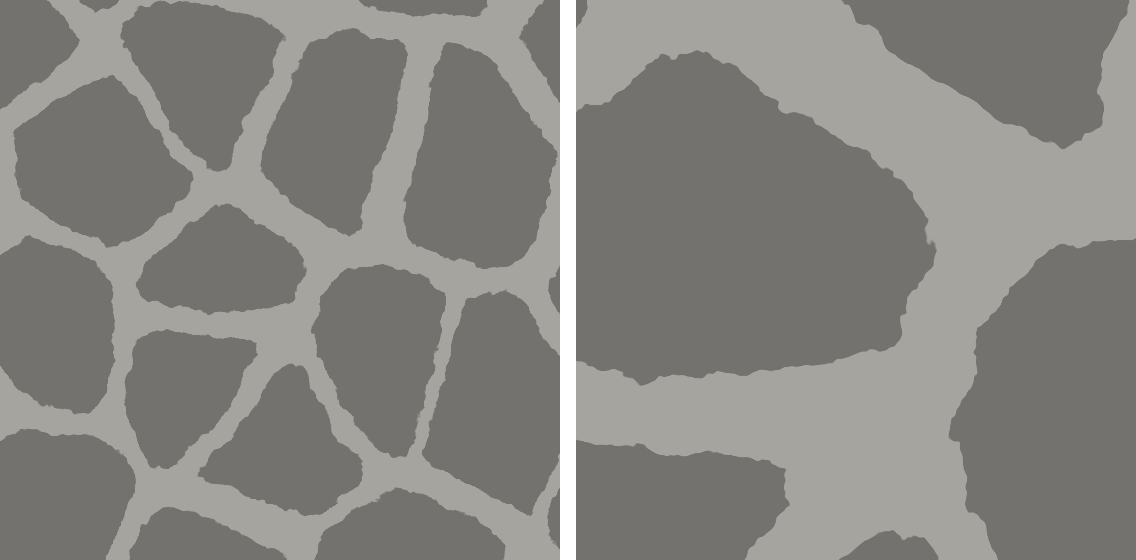
Left: the whole. Right: its middle third, enlarged.
A WebGL 2 fragment shader for this texture:

```glsl
#version 300 es
precision highp float;

uniform vec2 u_resolution;
out vec4 fragColor;

const vec3 STONE = vec3(0.452, 0.448, 0.434);
const vec3 MORTAR = vec3(0.648, 0.642, 0.620);
const float STONES_ACROSS = 3.4;

mat2 rotation(float angle) {
    float c = cos(angle), s = sin(angle);
    return mat2(c, s, -s, c);
}

vec2 hash2(vec2 p) {
    vec3 q = fract(p.xyx * vec3(0.1031, 0.1030, 0.0973));
    q += dot(q, q.yzx + 33.33);
    return fract((q.xx + q.yz) * q.zy);
}

vec2 stoneCentre(vec2 cell, float jitter) {
    return cell + 0.5 + jitter * (hash2(cell + 71.0) - 0.5);
}

// Sum of bent sine waves, each layer turned, finer and weaker
float layeredSines(vec2 p, float frequency, int layers) {
    float sum = 0.0, weight = 1.0;
    vec2 q = p * frequency;
    for (int i = 0; i < layers; i++) {
        sum += weight * sin(q.x + 1.4 * sin(q.y * 0.8)) * cos(0.7 * q.y + sin(q.x * 0.6));
        q = rotation(1.1) * q * 1.83 + 2.7;
        weight *= 0.58;
    }
    return sum;
}

vec2 nearestCell(vec2 p, float jitter) {
    vec2 base = floor(p), best = base;
    float bestDistance = 1e3;
    for (int y = -2; y <= 2; y++) {
        for (int x = -2; x <= 2; x++) {
            vec2 cell = base + vec2(x, y);
            float d = distance(p, stoneCentre(cell, jitter));
            if (d < bestDistance) {
                bestDistance = d;
                best = cell;
            }
        }
    }
    return best;
}

// Rounded distance to the stone outline, positive inside the stone
float stoneDistance(vec2 p, vec2 cell, float jitter, float rounding) {
    vec2 centre = stoneCentre(cell, jitter);
    float sum = 0.0;
    for (int y = -2; y <= 2; y++) {
        for (int x = -2; x <= 2; x++) {
            if (x == 0 && y == 0) continue;
            vec2 offset = vec2(x, y);
            vec2 other = stoneCentre(cell + offset, jitter);
            vec2 normal = normalize(other - centre);
            float side = dot(0.5 * (centre + other) - p, normal);
            // Each side has its own inset and a slight tilt
            vec2 random = hash2(cell * 5.0 + offset + 213.0);
            float along = dot(p - centre, vec2(-normal.y, normal.x));
            float inset = mix(0.015, 0.125, random.x) + 0.16 * (random.y - 0.5) * along;
            sum += exp(-(side - max(inset, 0.008)) / rounding);
        }
    }
    return -rounding * log(sum);
}

void main() {
    vec2 uv = gl_FragCoord.xy / u_resolution.y;
    float pixel = STONES_ACROSS / u_resolution.y;
    float jitter = 0.76;

    // Slanted, gently bent layout
    vec2 p = rotation(0.62) * uv * STONES_ACROSS + vec2(6.3, 4.1);
    p += 0.035 * vec2(layeredSines(p, 3.1, 2), layeredSines(p.yx + 5.0, 3.4, 2));

    // Outline with chipped edges that differ from stone to stone
    vec2 cell = nearestCell(p, jitter);
    float outline = stoneDistance(p, cell, jitter, 0.05);
    outline += 0.016 * layeredSines(p + 9.0 * hash2(cell), 17.0, 5);

    float stone = smoothstep(-0.6 * pixel, 0.6 * pixel, outline);
    fragColor = vec4(mix(MORTAR, STONE, stone), 1.0);
}
```
